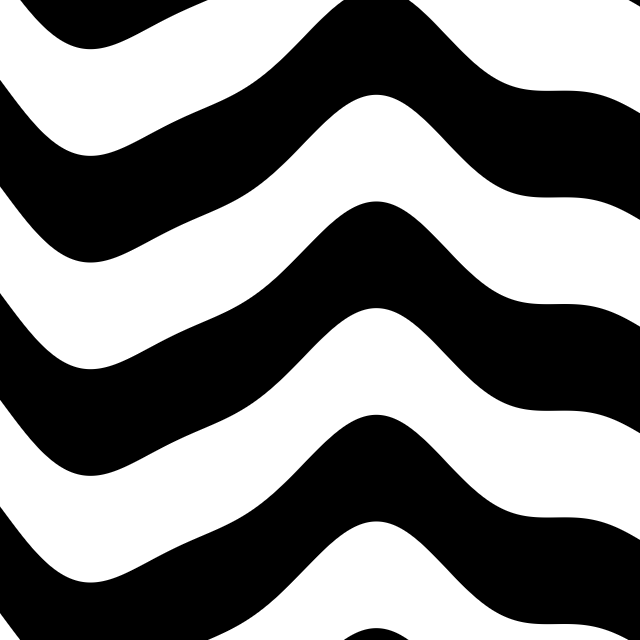
Reproduce this pattern procedurally as a three.js fragment shader.

```glsl
// Black and white horizontal bands that share one rolling wave outline.
#define BAND_REPEATS 3.0
#define BAND_OFFSET 0.2168
#define WHITE_SHARE 0.5
// Each wave: amplitude, cycles across the canvas, phase at the centre.
#define SWELL vec3(0.1014, 1.143, -0.840)
#define ROLL vec3(0.0236, 1.833, 0.111)
#define RIPPLE vec3(0.0262, 2.933, -1.822)
#define BLACK vec3(0.0)
#define WHITE vec3(1.0)

varying vec2 vUv;

const float TAU = 6.2831853;

float wave(vec3 shape, float x) {
  return shape.x * cos(TAU * shape.y * x + shape.z);
}

// Height of the shared outline above its mean level.
float outline(float x) {
  float fromCentre = x - 0.5;
  return wave(SWELL, fromCentre) + wave(ROLL, fromCentre) + wave(RIPPLE, fromCentre);
}

void main() {
  // Band coordinate: one unit per black and white pair.
  float band = (vUv.y - BAND_OFFSET - outline(vUv.x)) * BAND_REPEATS;

  // Signed distance to the nearest edge, positive inside white.
  float centred = fract(band - 0.5 * WHITE_SHARE + 0.5) - 0.5;
  float inside = 0.5 * WHITE_SHARE - abs(centred);

  // Edge softness follows the gradient across the slope.
  float softness = max(length(vec2(dFdx(band), dFdy(band))), 1e-5);
  float white = clamp(inside / softness + 0.5, 0.0, 1.0);

  gl_FragColor = vec4(mix(BLACK, WHITE, white), 1.0);
}
```
